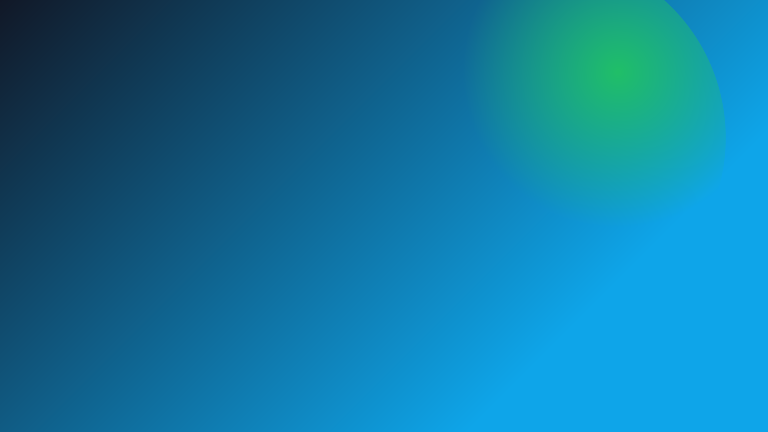
This background is drawn by a Shadertoy shader. Its source:

```glsl
// A diagonal night-to-sky gradient with a green glow in the upper right.
// The glow fades linearly from an off-centre focus and is clipped by a disc.
// Lengths are measured in canvas heights, with the origin at the lower left.

#define NIGHT vec3(0.067, 0.094, 0.153)
#define SKY vec3(0.055, 0.647, 0.914)
#define GREEN vec3(0.133, 0.773, 0.369)
#define RAMP_END 0.75
#define DISC_CENTER vec2(1.252, 0.681)
#define DISC_RADIUS 0.428
#define GLOW_FOCUS vec2(1.431, 0.833)
#define GLOW_RADIUS 0.36
#define GLOW_OPACITY 0.9

// Runs from the top left corner and levels off before the bottom right
vec3 diagonalRamp(vec2 p, float aspect) {
    float along = (p.x + 1.0 - p.y) / (aspect + 1.0);
    return mix(NIGHT, SKY, clamp(along / RAMP_END, 0.0, 1.0));
}

// Antialiased coverage of the clipping disc
float discMask(vec2 p, float pixel) {
    float dist = length(p - DISC_CENTER) - DISC_RADIUS;
    return 1.0 - smoothstep(-0.5 * pixel, 0.5 * pixel, dist);
}

// Linear falloff around the focus
float glowStrength(vec2 p) {
    return GLOW_OPACITY * max(1.0 - length(p - GLOW_FOCUS) / GLOW_RADIUS, 0.0);
}

void mainImage(out vec4 fragColor, in vec2 fragCoord) {
    vec2 p = fragCoord / iResolution.y;
    float aspect = iResolution.x / iResolution.y;
    float pixel = 1.0 / iResolution.y;

    vec3 color = diagonalRamp(p, aspect);
    color = mix(color, GREEN, glowStrength(p) * discMask(p, pixel));
    fragColor = vec4(color, 1.0);
}
```
